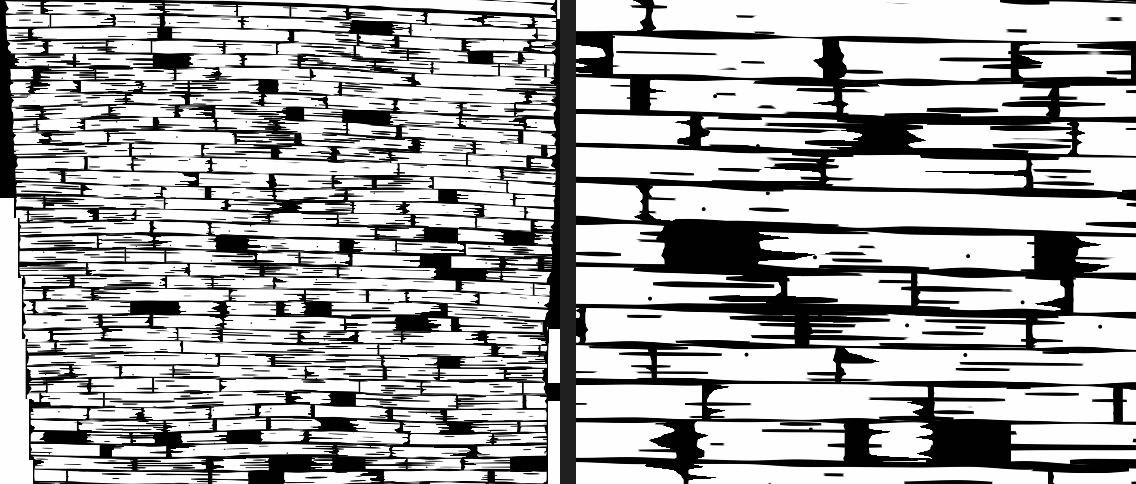
Left, the full canvas; right, a detail of the centre.
This texture is drawn by a WebGL 1 fragment shader. Its source:

```glsl
precision highp float;
// Dry-stone wall in stark black and white: about 37 thin, sagging courses of
// long slabs, nine across. Jittered joints, hairline cracks and ragged wall ends
// are merged as signed distances in units of one course height.

uniform vec2 u_resolution;

const vec3 STONE = vec3(0.998);
const vec3 GAP = vec3(0.003);
const vec2 GRID = vec2(42.8, 37.0);   // canvas size in course heights
const float SLAB_LENGTH = 4.75;
const float SAG = 1.35;               // drop of the top course at the right
const float WOBBLE = 0.45;
const float BED_MIN = 0.01;           // half widths of horizontal joints
const float BED_MAX = 0.1;
const float JOINT_HALF = 0.06;
const float MISSING_CHANCE = 0.055;   // joints opened into wide holes
const float MERGED_CHANCE = 0.16;     // joints left out
const float CRACK_ROWS = 6.0;         // possible crack lines per course
const float CRACK_LEVEL = 1.0;
const float SPECK_CHANCE = 0.2;
const float SHADE_END = 0.41;         // depth where the left shadow stops

float hash(vec2 p) {
  return fract(sin(dot(p, vec2(127.1, 311.7))) * 43758.5453);
}

float noise(vec2 p) {
  vec2 i = floor(p);
  vec2 f = fract(p);
  f = f * f * (3.0 - 2.0 * f);
  float low = mix(hash(i), hash(i + vec2(1.0, 0.0)), f.x);
  float high = mix(hash(i + vec2(0.0, 1.0)), hash(i + 1.0), f.x);
  return mix(low, high, f.y);
}

// Bell-shaped band around a depth
float band(float y, float center, float width) {
  float t = (y - center) / width;
  return exp(-t * t);
}

// Distance to the nearest vertical joint, with splinters on either side
float jointDistance(float x, float v, float wear) {
  float course = floor(v);
  float shifted = x / SLAB_LENGTH + hash(vec2(course, 3.7));
  float nearest = 9.0;
  for (int k = -1; k <= 2; k++) {
    float index = floor(shifted) + float(k);
    vec2 id = vec2(index, course);
    float at = index + 0.55 * (hash(id) - 0.5);
    float size = hash(id + 17.3);
    float halfWidth = JOINT_HALF + 0.25 * size * size * size;
    float opened = step(1.0 - MISSING_CHANCE * (1.0 + wear), hash(id + 41.9));
    halfWidth += opened * (0.4 + 1.2 * size);
    float side = sign(shifted - at);
    float splinter = noise(vec2(index * 7.0 + side * 3.0, v * 8.0));
    float ragged = hash(id + 63.1 + 5.0 * side);
    halfWidth += pow(splinter, 4.0) * 2.2 * pow(ragged, 3.0) * (1.0 + wear);
    float d = abs(shifted - at) * SLAB_LENGTH - halfWidth;
    d += 9.0 * step(hash(id + 88.7), MERGED_CHANCE);
    nearest = min(nearest, d);
  }
  return nearest;
}

// Thin horizontal cracks, broken along their length
float crackDistance(float x, float v, float level, float patchy) {
  float line = floor(v * CRACK_ROWS);
  float strength = noise(vec2(x * 0.6 + 9.0 * hash(vec2(line, 6.2)), line * 3.0));
  float excess = strength - level;
  float thickness = 0.015 + 0.035 * patchy + 0.12 * max(excess, 0.0);
  float across = abs(fract(v * CRACK_ROWS) - 0.5) / CRACK_ROWS - thickness;
  return max(across, -2.0 * excess);
}

// Small dark pits scattered one per cell
float speckDistance(vec2 s) {
  vec2 cell = floor(s / 1.4);
  vec2 center = 0.2 + 0.6 * vec2(hash(cell + 5.1), hash(cell + 9.4));
  float d = length((fract(s / 1.4) - center) * 1.4) - 0.05;
  return d + step(SPECK_CHANCE, hash(cell + 2.6));
}

void main() {
  vec2 p = gl_FragCoord.xy / u_resolution;
  float depth = 1.0 - p.y;
  vec2 s = vec2(p.x, depth) * GRID;
  float wear = band(depth, 0.51, 0.07) + band(depth, 0.93, 0.06);

  // Sagging courses
  float v = s.y - SAG * p.x * p.x * p.y;
  v += WOBBLE * (noise(s * vec2(0.09, 0.35)) - 0.5) * smoothstep(0.0, 0.06, depth);
  float bed = floor(v + 0.5);
  float bedHalf = mix(BED_MIN, BED_MAX, noise(vec2(s.x * 0.7, bed * 5.0)));
  bedHalf += 0.03 * wear + 0.08 * step(abs(bed), 0.5);
  float d = abs(v - bed) - bedHalf;

  // Joints, cracks and pits
  if (v > 0.0) {
    float joint = jointDistance(s.x, v, wear);
    float patchy = noise(s * vec2(0.2, 0.45) + 31.0);
    float level = CRACK_LEVEL - 0.42 * patchy - 0.1 * wear;
    level -= 0.12 * exp(-max(joint, 0.0));
    float crack = crackDistance(s.x, v, level, patchy);
    d = min(d, min(joint, min(crack, speckDistance(s))));
  }

  // Ragged ends of the wall
  float teeth = pow(noise(vec2(4.0, s.y * 3.0)), 3.0);
  float stepped = mix(depth, floor(depth * 8.0 + 0.4) / 8.0, step(SHADE_END, depth));
  float left = (p.x - 0.006 - 0.053 * stepped) * GRID.x;
  float right = (0.995 - 0.017 * smoothstep(0.3, 0.8, depth) - p.x) * GRID.x;
  float lowWear = smoothstep(0.74, 0.84, depth);
  d = min(d, left - 0.1 - teeth * (0.3 + 0.7 * lowWear));
  d = min(d, right - 0.08 - 0.5 * teeth);
  if (left < 0.0) d = depth < SHADE_END ? -1.0 : -left;
  bool rightShade = (depth > 0.04 && depth < 0.68) || abs(depth - 0.81) < 0.018;
  if (right < 0.0) d = rightShade ? -1.0 : -right;

  float blur = 0.55 * GRID.y / u_resolution.y;
  gl_FragColor = vec4(mix(GAP, STONE, smoothstep(-blur, blur, d)), 1.0);
}
```
